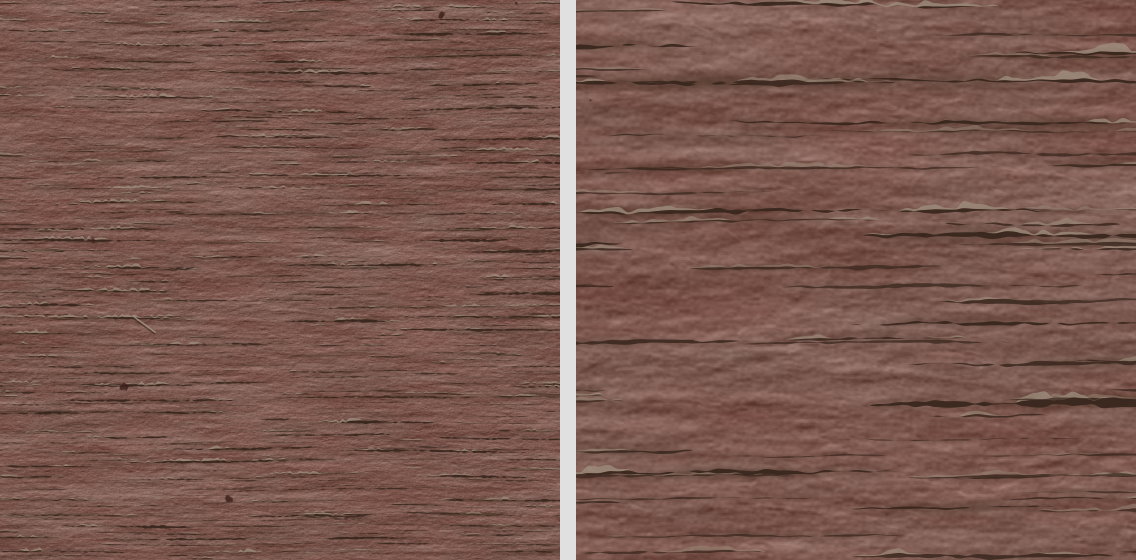
Left, the full canvas; right, a detail of the centre.
Give the GLSL for this texture, as a Shadertoy shader.

```glsl
// Weathered red paint on a wooden board, its grain running across the canvas.
// Stretched noise gives worn paint and crisp relief; jittered rows of ragged
// cracks show dark gaps and pale bare wood, with a few pits and one splinter.

const vec3 PAINT = vec3(0.492, 0.350, 0.316);
const vec3 GAP = vec3(0.215, 0.145, 0.108);
const vec3 BARE_WOOD = vec3(0.620, 0.560, 0.495);
const vec3 GRIME = vec3(0.340, 0.245, 0.195);
const vec3 PIT = vec3(0.220, 0.110, 0.095);

float hash(vec2 p) {
    vec3 q = fract(p.xyx * vec3(0.1031, 0.1030, 0.0973));
    q += dot(q, q.yzx + 33.33);
    return fract((q.x + q.y) * q.z);
}

float noise(vec2 p) {
    vec2 cell = floor(p), f = fract(p);
    f = f * f * (3.0 - 2.0 * f);
    float low = mix(hash(cell), hash(cell + vec2(1, 0)), f.x);
    float high = mix(hash(cell + vec2(0, 1)), hash(cell + vec2(1, 1)), f.x);
    return mix(low, high, f.y);
}

float fbm(vec2 p) {
    float sum = 0.0, gain = 0.53;
    for (int i = 0; i < 4; i++) {
        sum += gain * noise(p);
        p = p * 2.03 + vec2(17.3, 9.1);
        gain *= 0.5;
    }
    return sum;
}

// Soft-edged coverage of a strip of the given half width
float band(float d, float halfWidth, float px) {
    float thin = min(1.0, 2.0 * halfWidth / px);
    return thin * clamp((halfWidth - abs(d)) / px + 0.5, 0.0, 1.0);
}

// One crack per grid cell: x = dark gap, y = pale lip, z = grime around it
vec3 cracks(vec2 p, vec2 grid, float keep, float width, float seed, float px) {
    float row = floor(p.y * grid.y);
    float x = p.x * grid.x + 7.0 * hash(vec2(row, seed));
    vec2 id = vec2(floor(x), row) + seed;
    float present = step(hash(id), keep);

    float halfLength = mix(0.16, 0.49, hash(id + 3.1));
    float middle = mix(halfLength, 1.0 - halfLength, hash(id + 5.7));
    float along = (fract(x) - middle) / halfLength;
    float taper = sqrt(max(0.0, 1.0 - along * along));

    // Ragged widths, broken in places
    float swell = noise(vec2(p.x * 38.0, row + seed));
    float fray = noise(vec2(p.x * 170.0, row * 5.0 + seed));
    float ragged = max(0.0, 1.1 * swell + 0.9 * fray - 0.30);
    float gap = width * mix(0.4, 1.3, hash(id + 8.3)) * taper * ragged;
    float d = (fract(p.y * grid.y) - mix(0.3, 0.7, hash(id + 11.9))) / grid.y;
    d += width * 0.9 * (noise(vec2(p.x * 110.0, row + 31.0)) - 0.5);

    float peel = noise(vec2(p.x * 18.0, row * 3.0 + seed));
    float lip = width * 1.1 * smoothstep(0.46, 0.85, peel) * taper * (0.2 + 1.4 * fray);
    float spread = width * 2.4;
    float grime = exp(-d * d / (spread * spread)) * taper * noise(vec2(p.x * 14.0, row));
    return present * vec3(band(d, gap, px), band(d - gap - lip, lip, px), grime);
}

// Height of the paint: brushed fibres, small lumps and chipped flake edges
float paintHeight(vec2 p) {
    float fibres = fbm(p * vec2(34, 150));
    float lumps = fbm(p * vec2(95, 170) + 40.0);
    float flakes = smoothstep(0.53, 0.57, fbm(p * vec2(20, 62) + 90.0));
    return 0.55 * fibres + 0.50 * lumps + 0.10 * flakes;
}

float segmentDistance(vec2 p, vec2 a, vec2 b) {
    vec2 ab = b - a;
    return length(p - a - ab * clamp(dot(p - a, ab) / dot(ab, ab), 0.0, 1.0));
}

void mainImage(out vec4 fragColor, in vec2 fragCoord) {
    float px = 1.0 / iResolution.y;
    vec2 uv = fragCoord * px;

    // Slightly wandering grain
    vec2 p = uv;
    p.y += 0.008 * (noise(uv * vec2(3, 6)) - 0.5);
    p.y += 0.0016 * (noise(uv * vec2(24, 45)) - 0.5);

    // Worn paint: gentle fading, fine streaks and light from above
    float fading = fbm(uv * vec2(3, 9)) - 0.5;
    float streaks = fbm(p * vec2(8, 120) + 20.0) - 0.5;
    float relief = paintHeight(p) - paintHeight(p + vec2(-0.0007, 0.0020));
    float grain = noise(uv * 430.0) - 0.5;
    float dust = fbm(uv * vec2(12, 55) + 70.0) - 0.5;
    vec3 color = PAINT + 0.06 * fading + 0.17 * streaks + 0.38 * relief + 0.045 * grain;
    color += dust * vec3(0.02, 0.075, 0.07);

    // Long open cracks, shorter splits and hairlines
    vec3 wide = cracks(p, vec2(2.6, 43.0), 0.74, 0.0017, 3.0, px);
    vec3 split = cracks(p + 0.71, vec2(5.0, 59.0), 0.50, 0.0012, 41.0, px);
    vec3 fine = cracks(p + 0.37, vec2(4.2, 87.0), 0.58, 0.0009, 19.0, px);
    color = mix(color, GRIME, min(0.9, 0.60 * wide.z + 0.45 * split.z + 0.35 * fine.z));
    color = mix(color, BARE_WOOD, max(0.75 * wide.y, max(0.60 * split.y, 0.45 * fine.y)));
    color = mix(color, GAP, max(0.92 * wide.x, max(0.82 * split.x, 0.72 * fine.x)));

    // Scattered round pits with uneven rims
    for (int i = 0; i < 6; i++) {
        float k = float(i);
        vec2 center = vec2(hash(vec2(k, 2.7)), hash(vec2(k, 8.4)));
        float radius = mix(0.002, 0.007, pow(hash(vec2(k, 5.2)), 2.0));
        float d = length(uv - center) + 0.005 * (noise(uv * 190.0) - 0.5);
        color = mix(color, PIT, 0.8 * (1.0 - smoothstep(radius - px, radius + px, d)));
    }

    // One loose splinter and its shadow
    vec2 tip = vec2(0.237, 0.436), tail = vec2(0.277, 0.407);
    float shadow = segmentDistance(uv + vec2(0.001, 0.003), tip, tail);
    color = mix(color, GAP, 0.6 * band(shadow, 0.0014, px));
    color = mix(color, BARE_WOOD, 0.85 * band(segmentDistance(uv, tip, tail), 0.0014, px));

    fragColor = vec4(clamp(color, 0.0, 1.0), 1.0);
}
```
